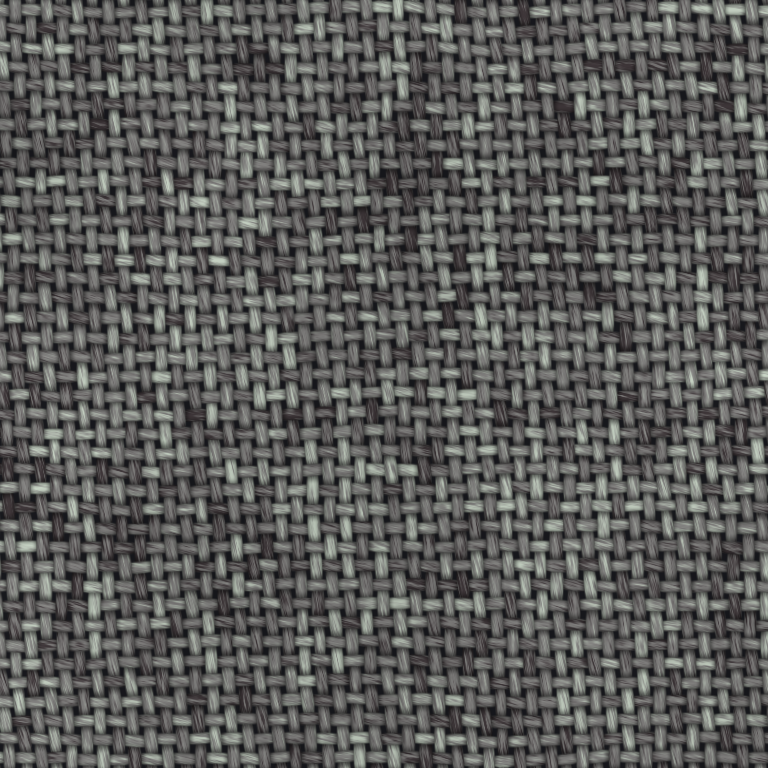
Reproduce this texture procedurally as a WebGL 2 fragment shader.

```glsl
#version 300 es
// Plain-weave melange cloth: grey-green and plum-brown yarns over dark gaps.
precision highp float;

uniform vec2 u_resolution;
out vec4 fragColor;

const vec2 THREADS = vec2(48.0, 40.0);   // warp threads across, weft threads up
const float WARP_HALF = 0.39;            // half widths, in cells
const float WEFT_HALF = 0.31;
const float LEAN = 0.055;                // slant of the warp
const float WANDER = 0.30;               // slow drift of the threads, in cells
const float JITTER = 0.11;               // sideways shift of each float
const float TILT = 0.13;                 // slant of each float
const float EDGE = 0.07;                 // softness of yarn edges
const float FIBRES = 9.0;                // fibre streaks per cell width
const float FLOAT_VARIATION = 0.50;
const float THREAD_VARIATION = 0.38;
const float FIBRE_VARIATION = 0.75;
const vec3 GAP = vec3(0.085, 0.088, 0.105);
const vec3 PLUM = vec3(0.235, 0.205, 0.215);
const vec3 GREY = vec3(0.49, 0.485, 0.48);
const vec3 PALE = vec3(0.74, 0.785, 0.73);

float hash(vec2 p) {
    vec3 q = fract(vec3(p.xyx) * vec3(0.1031, 0.1030, 0.0973));
    q += dot(q, q.yzx + 33.33);
    return fract((q.x + q.y) * q.z);
}

float noise(vec2 p) {
    vec2 cell = floor(p), f = fract(p);
    f = f * f * (3.0 - 2.0 * f);
    float low = mix(hash(cell), hash(cell + vec2(1, 0)), f.x);
    float high = mix(hash(cell + vec2(0, 1)), hash(cell + vec2(1, 1)), f.x);
    return mix(low, high, f.y);
}

// Dark, middle and light fibres along one ramp.
vec3 yarnColour(float tone) {
    vec3 lower = mix(PLUM, GREY, smoothstep(0.0, 0.5, tone));
    return mix(lower, PALE, smoothstep(0.45, 1.05, tone));
}

// One visible float. pos = (across, along) from its centre, id = (thread, crossing).
// Returns colour and coverage.
vec4 yarn(vec2 pos, vec2 id, float halfWidth, float salt, float edge) {
    vec2 seed = id + salt;
    float shift = (hash(seed + 7.3) - 0.5) * JITTER;
    float slant = (hash(seed + 19.7) - 0.5) * TILT;
    float across = pos.x - shift - slant * pos.y;
    float reach = abs(pos.y);
    float width = halfWidth * mix(0.91, 1.07, hash(seed + 31.1));
    width *= 1.0 - 0.16 * reach * reach;

    // Twisted fibres, coarse and fine.
    vec2 strand = vec2(across + 0.18 * pos.y, pos.y) + seed * vec2(5.17, 3.31);
    float fibre = 0.6 * noise(strand * vec2(FIBRES, 1.3))
                + 0.4 * noise(strand * vec2(FIBRES * 2.0, 2.6) + 41.0);
    float thread = noise(vec2(id.x * 7.0 + salt, id.y * 0.23));
    float tone = 0.52 + FLOAT_VARIATION * (hash(seed) - 0.5)
               + THREAD_VARIATION * (thread - 0.5)
               + FIBRE_VARIATION * (fibre - 0.5);

    // Round cross-section, sinking under the next crossing.
    float bend = across / width;
    float light = 1.0 - 0.42 * min(bend * bend, 1.0);
    light *= mix(1.0, 0.50, smoothstep(0.28, 0.80, reach));
    float cover = 1.0 - smoothstep(width - edge, width + edge, abs(across));
    return vec4(yarnColour(tone) * light, cover);
}

// Centre of the float a thread shows here: this cell, or the nearer neighbour.
float floatOffset(float along, bool onTop) {
    return onTop ? 0.0 : (along < 0.0 ? -1.0 : 1.0);
}

void main() {
    vec2 uv = gl_FragCoord.xy / u_resolution;
    vec2 pixel = THREADS / u_resolution;
    float edge = max(EDGE, 0.6 * max(pixel.x, pixel.y));

    // Loose grid of crossings.
    vec2 weave = vec2(uv.x + LEAN * uv.y, uv.y) * THREADS;
    weave += WANDER * (vec2(noise(uv * 7.0), noise(uv * 6.0 + 53.0)) - 0.5);
    vec2 cell = floor(weave);
    vec2 local = fract(weave) - 0.5;
    bool warpOnTop = mod(cell.x + cell.y, 2.0) < 0.5;

    // Vertical warp and horizontal weft.
    float warpStep = floatOffset(local.y, warpOnTop);
    float weftStep = floatOffset(local.x, !warpOnTop);
    vec4 warp = yarn(vec2(local.x, local.y - warpStep),
                     vec2(cell.x, cell.y + warpStep), WARP_HALF, 11.0, edge);
    vec4 weft = yarn(vec2(local.y, local.x - weftStep),
                     vec2(cell.y, cell.x + weftStep), WEFT_HALF, 127.0, edge);

    // Lay the lower yarn, then the upper one, over the gap.
    vec4 under = warpOnTop ? weft : warp;
    vec4 over = warpOnTop ? warp : weft;
    vec3 colour = mix(GAP, under.rgb, under.a);
    colour = mix(colour, over.rgb, over.a);

    // Slow unevenness of the cloth.
    colour *= 0.93 + 0.14 * noise(uv * 4.0 + 17.0);
    fragColor = vec4(colour, 1.0);
}
```
